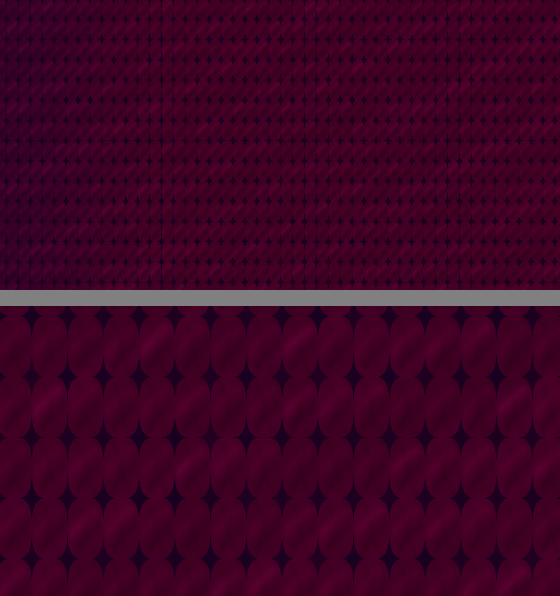
Top: the whole. Bottom: its middle third, enlarged.
This pattern is drawn by a Shadertoy shader. Its source:

```glsl
// Wine-red lattice of upright ovals with dark four-point stars and thin diagonal sheen.
#define CELL vec2(0.0411, 0.0697)      // repeat size, in canvas heights
#define FIRST_STAR vec2(0.0226, 0.0276) // lowest left star centre
#define STAR_REACH vec2(0.76, 0.86)    // tip length, in half cells
#define SHEEN_SLOPE 0.565
#define SHEEN_STRENGTH 0.05
#define GLINT_STRENGTH 0.035
#define WEAR 0.012
#define WINE vec3(0.252, 0.0, 0.136)
#define PLUM vec3(0.212, 0.0, 0.152)
#define STAR_COLOR vec3(0.095, 0.0, 0.125)
#define SHEEN_COLOR vec3(1.0, 0.03, 0.5)

float hash(vec2 cell) {
    return fract(sin(dot(cell, vec2(127.1, 311.7))) * 4375.85);
}

// Long narrow streaks from layered sines, 0 to 1
float sheen(vec2 p) {
    float across = p.y - SHEEN_SLOPE * p.x;
    float along = p.x + SHEEN_SLOPE * p.y;
    float streaks = 0.0;
    float frequency = 23.0;
    for (int i = 0; i < 3; i++) {
        float phase = float(i) * 1.9 + 0.25 * sin(along * 2.3 + float(i));
        float wave = 0.5 + 0.5 * sin(across * frequency + phase);
        float fade = 0.6 + 0.4 * sin(along * (4.0 + float(i)) + float(i) * 2.4);
        streaks += pow(wave, 9.0) * fade;
        frequency *= 1.63;
    }
    return min(streaks, 1.0);
}

// Slanted highlight and shadow inside one oval, about -1 to 1
float glint(vec2 q) {
    float line = q.y - 0.6 * q.x;
    float lit = exp(-pow(line - 0.35, 2.0) * 16.0);
    float shade = exp(-pow(line + 0.35, 2.0) * 16.0);
    return (lit - 0.7 * shade) * (1.0 - smoothstep(0.75, 1.05, length(q)));
}

// Positive inside the concave star centred on the cell corner
float star(vec2 q) {
    vec2 fromCorner = (1.0 - abs(q)) / STAR_REACH;
    return 1.0 - dot(sqrt(fromCorner), vec2(1.0));
}

void mainImage(out vec4 fragColor, in vec2 fragCoord) {
    vec2 p = fragCoord / iResolution.y;
    float u = fragCoord.x / iResolution.x;
    vec2 grid = (p - FIRST_STAR) / CELL;
    vec2 q = 2.0 * fract(grid) - 1.0;

    // Ground: plum at the left, wine elsewhere
    vec3 color = mix(PLUM, WINE, smoothstep(0.0, 0.3, u));
    color += WEAR * (hash(floor(grid)) - 0.5) * vec3(1.0, 0.0, 0.4);

    // Overlapping petals: thin dark arcs of the neighbouring ovals
    float neighbour = length(vec2(1.0 - abs(q.x), q.y));
    color *= 1.0 - 0.07 * exp(-pow((neighbour - 0.95) * 7.0, 2.0));

    // Diagonal light, strongest on the slanted facets
    float facet = glint(q);
    color += SHEEN_COLOR * GLINT_STRENGTH * facet;
    color += SHEEN_COLOR * SHEEN_STRENGTH * sheen(p) * (0.55 + 0.6 * facet);

    // Dark stars with a little wear
    float softness = max(0.06, 0.55 / (iResolution.y * CELL.x));
    float cover = smoothstep(-softness, softness, star(q));
    float strength = 1.0 - 0.25 * hash(floor(grid + 0.5) + 19.0);
    color = mix(color, STAR_COLOR, cover * strength);

    // Thin seam through the lowest row of stars
    float seamWidth = max(0.0025, 0.8 / iResolution.y);
    float seam = 1.0 - smoothstep(0.0, seamWidth, abs(p.y - FIRST_STAR.y));
    color = mix(color, STAR_COLOR, 0.4 * seam);

    fragColor = vec4(max(color, 0.0), 1.0);
}
```
